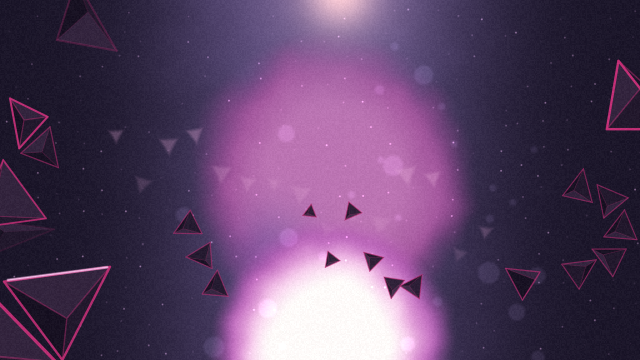
Reproduce this background procedurally as a Shadertoy shader.

```glsl
// Dark glass pyramids and pale blurred shards adrift before a glowing orchid cloud.
// Soft gradients form the light, triangle distances form the shards, and hashed
// loops scatter the bokeh and dust. The canvas measures 16 by 9 units.

#define NIGHT vec3(.105, .085, .16)
#define HAZE vec3(.37, .31, .5)
#define ORCHID vec3(.735, .455, .7)
#define MAGENTA vec3(.6, .29, .58)
#define BLUSH vec3(.96, .74, .91)
#define RIM vec3(.8, .19, .48)
#define GLASS vec3(.09, .065, .13)
#define FACET vec3(.27, .19, .31)
#define GRAIN .035
#define BOKEH_COUNT 26
#define PALE_COUNT 15

float hash(vec2 p) {
  vec3 q = fract(p.xyx * .1031);
  q += dot(q, q.yzx + 33.33);
  return fract((q.x + q.y) * q.z);
}

float noise(vec2 p) {
  vec2 i = floor(p), f = fract(p);
  f *= f * (3. - 2. * f);
  return mix(mix(hash(i), hash(i + vec2(1, 0)), f.x),
    mix(hash(i + vec2(0, 1)), hash(i + 1.), f.x), f.y);
}

vec2 polar(float angle) { return vec2(cos(angle), sin(angle)); }

float side(vec2 p, vec2 a, vec2 b) {
  vec2 e = b - a;
  return (e.x * (p.y - a.y) - e.y * (p.x - a.x)) / length(e);
}

// Negative inside the triangle, for either winding
float triangle(vec2 p, vec2 a, vec2 b, vec2 c) {
  float w = sign(side(c, a, b));
  return -min(w * side(p, a, b), min(w * side(p, b, c), w * side(p, c, a)));
}

float segment(vec2 p, vec2 a, vec2 b) {
  vec2 e = b - a;
  return length(p - a - e * clamp(dot(p - a, e) / dot(e, e), 0., 1.));
}

float fill(float d, float blur) { return smoothstep(blur, -blur, d); }

// Three-faced glass pyramid: corners a, b, c and the apex
void shard(inout vec3 col, vec2 p, vec4 ab, vec4 cApex, float glow, float width) {
  vec2 a = ab.xy, b = ab.zw, c = cApex.xy, apex = cApex.zw;
  float px = 6. / iResolution.y;
  float tone = .65 * fill(triangle(p, a, b, apex), px) + .25 * fill(triangle(p, b, c, apex), px);
  col = mix(col, mix(GLASS, FACET, tone), .93 * fill(triangle(p, a, b, c), px));
  float edge = min(segment(p, a, b), min(segment(p, b, c), segment(p, c, a)));
  float ridge = min(segment(p, a, apex), min(segment(p, b, apex), segment(p, c, apex)));
  col = mix(col, RIM, .45 * glow * fill(ridge - .6 * width, px));
  col = mix(col, RIM, glow * fill(edge - width, px));
}

vec3 backdrop(vec2 p) {
  float cloud = noise(p * .8) * .65 + noise(p * 2.1) * .35 - .5;
  float column = exp(-pow(abs(p.x - 8.1) / 4.1, 2.6)) * mix(.75, 1., p.y / 9.);
  vec3 col = mix(NIGHT, HAZE, column * (1. + .3 * cloud));
  // Orchid disc, more saturated toward its edge
  float r = length((p - vec2(8.3, 4.5)) * vec2(1, .95)) + .5 * cloud;
  vec3 disc = mix(ORCHID, MAGENTA, smoothstep(1.5, 3.3, r));
  col = mix(col, disc, smoothstep(3.7, 2.5, r));
  vec2 shade = p - vec2(6.8, 2.7);
  col = mix(col, vec3(.43, .33, .61), .55 * exp(-dot(shade, shade)));
  // Light from above
  vec2 top = p - vec2(8.5, 9.2);
  col = mix(col, vec3(.62, .51, .69), .75 * exp(-dot(top, top) / 3.2));
  col = mix(col, vec3(.99, .8, .84), exp(-dot(top, top) / .65));
  // White core below with pink fringe
  float core = length((p - vec2(8.3, .3)) / vec2(2.8, 3)) + .12 * cloud;
  col = mix(col, vec3(.72, .37, .72), smoothstep(1.12, .85, core));
  col = mix(col, BLUSH, smoothstep(.98, .65, core));
  return mix(col, vec3(1, .985, .98), smoothstep(.8, .52, core));
}

void drift(inout vec3 col, vec2 p) {
  // Round bokeh
  for (int i = 0; i < BOKEH_COUNT; i++) {
    float k = float(i), h = hash(vec2(k, 1));
    vec2 center = vec2(2.5 + 11. * hash(vec2(k, 2)), 8. * hash(vec2(k, 5)));
    col += .08 * fill(length(p - center) - mix(.08, .28, h * h), .05) * vec3(.85, .75, 1);
  }
  // Pale triangles pointing down along a falling band
  for (int i = 0; i < PALE_COUNT; i++) {
    float k = float(i), h = hash(vec2(k, 11));
    vec2 q = p - vec2(2.9 + .66 * k, 4.3 - .13 * k + 2.4 * h);
    float size = mix(.17, .31, hash(vec2(k, 13))), turn = 4.36 + .7 * h;
    float d = triangle(q, size * polar(turn), size * polar(turn + 2.1), size * polar(turn - 2.1));
    col = mix(col, vec3(.9, .66, .84), mix(.15, .4, h) * fill(d, .06));
  }
  // Dust, one speck per cell
  vec2 cell = floor(p * 1.8);
  vec2 spot = .2 + .6 * vec2(hash(cell), hash(cell + 40.));
  float speck = fill(length(fract(p * 1.8) - spot) - .035, .04);
  col += speck * .5 * pow(hash(cell + 80.), 3.) * BLUSH;
}

void foreground(inout vec3 col, vec2 p) {
  // Small shards: left trail, central zigzag, right arc
  for (int i = 0; i < 14; i++) {
    float k = float(i), j = k - 3., turn = 6.283 * hash(vec2(k, 7));
    vec2 center = vec2(4.7 + .35 * k, 3.35 - .75 * k);
    if (i > 2) center = vec2(7.75 + .52 * j, i < 7 ? 3.7 - 1.2 * mod(j, 2.) : 1.85);
    if (i > 8) center = vec2(14.5, 3.28) + 1.03 * polar(1.571 - .785 * (k - 9.));
    float size = i > 8 ? .48 : i > 2 ? .2 + .03 * j : .4;
    vec2 a = center + size * polar(turn), c = center + size * polar(turn + 4.1);
    vec2 b = center + size * polar(turn + 1.8 + .5 * hash(vec2(k, 3)));
    shard(col, p, vec4(a, b), vec4(c, mix(center, a, .35)), .55, .014);
  }
  // Large pyramids framing the sides
  shard(col, p, vec4(12.64, 2.29, 13.5, 2.2), vec4(13.06, 1.5, 13.4, 2), .6, .016);
  shard(col, p, vec4(1.42, 8, 2.92, 7.73), vec4(1.9, 9.5, 2.2, 8.7), .25, .025);
  shard(col, p, vec4(.52, 5.17, 1.25, 5.83), vec4(1.46, 4.81, 1.05, 5.2), .5, .016);
  shard(col, p, vec4(.25, 6.54, 1.19, 6.08), vec4(.48, 5.29, .6, 6), .9, .025);
  shard(col, p, vec4(-.3, 3.5, 1.36, 3.27), vec4(-.3, 2.6, .1, 3.2), .12, .02);
  shard(col, p, vec4(.08, 5, 1.15, 3.54), vec4(-.6, 3.3, -.2, 3.6), .8, .022);
  shard(col, p, vec4(-.3, 1.7, 1.4, -.05), vec4(-.3, -.8, -.2, .1), .9, .04);
  shard(col, p, vec4(.1, 1.96, 2.75, 2.33), vec4(1.56, 0, 1.67, 1.04), .85, .03);
  shard(col, p, vec4(15.46, 7.48, 15.17, 5.77), vec4(16.8, 5.77, 16.1, 6.9), .95, .03);
  // Bright upper edge
  col = mix(col, BLUSH, fill(segment(p, vec2(.2, 2), vec2(2.68, 2.32)) - .025, .03));
}

void mainImage(out vec4 fragColor, in vec2 fragCoord) {
  vec2 p = (fragCoord - .5 * iResolution.xy) * 9. / iResolution.y + vec2(8, 4.5);
  vec3 col = backdrop(p);
  drift(col, p);
  foreground(col, p);
  col += GRAIN * (hash(floor(p * 32.)) - .5);
  fragColor = vec4(clamp(col, 0., 1.), 1);
}
```
